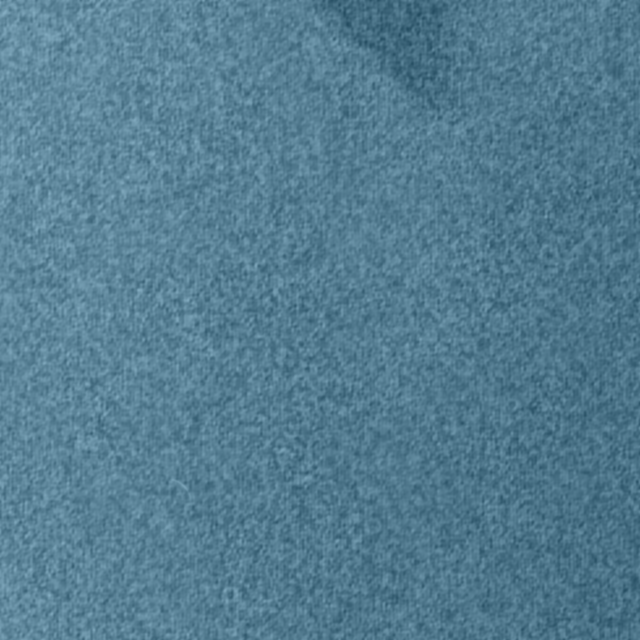
Give the GLSL for this texture, as a WebGL 2 fragment shader.

```glsl
#version 300 es
precision highp float;
// Soft blue brushed cloth: short fibre grain, faint ribs, a fold shadow and small ring marks.

uniform vec2 u_resolution;
out vec4 outColor;

const vec3 BASE_COLOR = vec3(0.333, 0.492, 0.572);
const vec2 LIGHT_SLOPE = vec2(-0.092, 0.036);   // tone change across the cloth
const vec2 UPRIGHT_SCALE = vec2(245.0, 130.0);  // cells per canvas
const vec2 SLANT_SCALE = vec2(225.0, 135.0);
const float SLANT_ANGLE = 0.75;
const float UPRIGHT_DEPTH = 0.058;
const float SLANT_DEPTH = 0.056;
const float WEFT_DEPTH = 0.034;
const float RIB_COUNT = 170.0;
const float RIB_DEPTH = 0.008;
const float CLOUD_DEPTH = 0.012;
const float MOTTLE_DEPTH = 0.012;
const float SHADOW_DEPTH = 0.085;
const int RING_COUNT = 3;
const float RING_RADIUS = 0.0105;
const float RING_WIDTH = 0.0034;
const float RING_GLOW = 0.085;
const float CREASE_GLOW = 0.075;

// Integer hash to 0..1
float hash(vec2 cell) {
    uvec2 q = uvec2(ivec2(cell) + 4096) * uvec2(1597u, 3571u);
    uint n = (q.x ^ (q.y << 8)) * 747796u + 28915u;
    n = (n ^ (n >> 15)) * 277803u;
    n = (n ^ (n >> 13)) * 91841u;
    return float((n ^ (n >> 16)) & 65535u) / 65535.0;
}

// Smooth value noise, -1..1
float noise(vec2 p) {
    vec2 cell = floor(p);
    vec2 f = fract(p);
    f = f * f * (3.0 - 2.0 * f);
    float low = mix(hash(cell), hash(cell + vec2(1.0, 0.0)), f.x);
    float high = mix(hash(cell + vec2(0.0, 1.0)), hash(cell + vec2(1.0)), f.x);
    return mix(low, high, f.y) * 2.0 - 1.0;
}

mat2 rotation(float angle) {
    float c = cos(angle), s = sin(angle);
    return mat2(c, s, -s, c);
}

// Upright, slanted and crosswise fibres over soft ribs
float fibreTone(vec2 uv) {
    float patchiness = 1.0 + 0.2 * noise(uv * 13.0 + 50.0);
    float upright = noise(uv * UPRIGHT_SCALE);
    float slant = noise(rotation(SLANT_ANGLE) * uv * SLANT_SCALE + 300.0);
    float weft = noise(uv * UPRIGHT_SCALE.yx + 700.0);
    float rib = cos(6.28318 * (uv.x * RIB_COUNT + 0.3 * noise(uv * 9.0)));
    rib *= 0.6 + 0.6 * noise(uv * 21.0 + 90.0);
    return patchiness * (UPRIGHT_DEPTH * upright + SLANT_DEPTH * slant + WEFT_DEPTH * weft)
         + RIB_DEPTH * rib;
}

// Cloudy wear at two sizes
float blotchTone(vec2 uv) {
    return CLOUD_DEPTH * noise(uv * vec2(6.0, 4.0) + 20.0)
         + MOTTLE_DEPTH * noise(uv * vec2(46.0, 52.0) + 130.0);
}

// Wedge of shade: crisp on the left slope, fading to the right and at its tip
float foldShadow(vec2 uv) {
    float slope = smoothstep(-0.015, 0.035, uv.x + uv.y - 1.48);
    float fade = 1.0 - smoothstep(-0.04, 0.11, uv.x - 0.67 - 0.1 * (uv.y - 0.82));
    float tip = smoothstep(0.79, 0.87, uv.y);
    return slope * fade * tip;
}

// Pale pressed rings with a slightly dark rim
float ringTone(vec2 uv) {
    float tone = 0.0;
    for (int i = 0; i < RING_COUNT; i++) {
        float k = float(i);
        vec2 center = vec2(0.36 + 0.36 * fract(k * 0.618), 0.07 + 0.24 * fract(k * 0.45));
        float d = length(uv - center) - RING_RADIUS;
        float band = exp(-d * d / (RING_WIDTH * RING_WIDTH));
        float rimDistance = abs(d) - 2.0 * RING_WIDTH;
        float rim = exp(-rimDistance * rimDistance / (RING_WIDTH * RING_WIDTH));
        float wear = 0.85 + 0.3 * noise((uv - center) * 110.0 + k * 17.0);
        tone += RING_GLOW * wear * (band - 0.4 * rim);
    }
    return tone;
}

// Faint curved crease, visible over part of its circle
float creaseTone(vec2 uv) {
    vec2 p = uv - vec2(0.262, 0.215);
    float d = (length(p) - 0.036) / 0.0022;
    float span = smoothstep(0.0, 0.012, p.x) * smoothstep(-0.004, 0.012, p.y);
    return CREASE_GLOW * exp(-d * d) * span;
}

void main() {
    vec2 uv = gl_FragCoord.xy / u_resolution;
    float tone = dot(uv - 0.5, LIGHT_SLOPE);
    tone += fibreTone(uv) + blotchTone(uv);
    tone += ringTone(uv) + creaseTone(uv);
    tone -= SHADOW_DEPTH * foldShadow(uv);
    outColor = vec4(BASE_COLOR + tone, 1.0);
}
```
